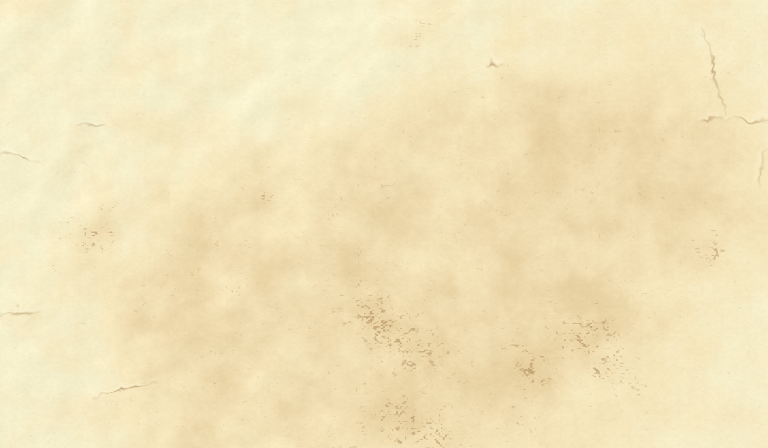
Write a WebGL 2 fragment shader that draws this texture.

```glsl
#version 300 es
precision highp float;
// Aged parchment: a warm stain on cream, soft wrinkles, small creases and brown specks.
uniform vec2 u_resolution;
out vec4 fragColor;

const vec3 CREAM = vec3(0.965, 0.945, 0.808);
const vec3 SAND = vec3(0.963, 0.898, 0.730);
const vec3 TAN = vec3(0.908, 0.820, 0.636);
const vec3 BROWN = vec3(0.60, 0.44, 0.26);

// Crease segments: start.xy, end.xy
const vec4 CREASES[9] = vec4[9](
  vec4(1.57, 0.94, 1.62, 0.74), vec4(1.56, 0.735, 1.62, 0.73), vec4(1.62, 0.74, 1.73, 0.725),
  vec4(1.715, 0.69, 1.695, 0.58), vec4(0.17, 0.72, 0.23, 0.723), vec4(0.0, 0.655, 0.095, 0.632),
  vec4(0.0, 0.293, 0.09, 0.298), vec4(0.21, 0.12, 0.35, 0.138), vec4(1.09, 0.862, 1.13, 0.862));

// Speck clusters: centre.xy, radius
const vec3 CLUSTERS[9] = vec3[9](
  vec3(1.35, 0.22, 0.085), vec3(1.20, 0.14, 0.06), vec3(1.41, 0.13, 0.06),
  vec3(0.87, 0.24, 0.08), vec3(0.93, 0.03, 0.08), vec3(1.61, 0.47, 0.05),
  vec3(0.19, 0.52, 0.05), vec3(0.88, 0.93, 0.035), vec3(0.60, 0.59, 0.025));

float hash(vec2 p) {
  return fract(sin(dot(p, vec2(127.1, 311.7))) * 43758.5453);
}

float noise(vec2 p) {
  vec2 i = floor(p), f = fract(p);
  f = f * f * (3.0 - 2.0 * f);
  return mix(mix(hash(i), hash(i + vec2(1, 0)), f.x),
             mix(hash(i + vec2(0, 1)), hash(i + vec2(1, 1)), f.x), f.y);
}

float fbm(vec2 p) {
  float sum = 0.0, amp = 0.5;
  for (int i = 0; i < 5; i++) {
    sum += amp * noise(p);
    p = mat2(1.6, 1.2, -1.2, 1.6) * p + 7.3;
    amp *= 0.55;
  }
  return sum;
}

// Soft elliptical blob, 1 at its centre
float blob(vec2 p, vec2 centre, vec2 radius) {
  vec2 q = (p - centre) / radius;
  return exp(-dot(q, q));
}

// Height of broad wrinkles running up to the right
float wrinkles(vec2 p) {
  vec2 along = normalize(vec2(0.6, 0.8));
  vec2 q = vec2(dot(p, along), dot(p, vec2(along.y, -along.x)));
  return 0.8 * noise(q * vec2(5.0, 13.0) + 3.0) + 0.6 * noise(p * 19.0) + 0.25 * noise(p * 38.0);
}

// Bent fold: x is the dark side, y is the lit side
vec2 crease(vec2 p, vec4 seg, float seed) {
  p += 0.022 * (vec2(noise(p * 38.0 + seed), noise(p * 38.0 + seed + 40.0)) - 0.5);
  p += 0.008 * (vec2(noise(p * 110.0 + seed), noise(p * 110.0 + seed + 20.0)) - 0.5);
  vec2 dir = seg.zw - seg.xy;
  float t = clamp(dot(p - seg.xy, dir) / dot(dir, dir), 0.0, 1.0);
  vec2 away = p - seg.xy - dir * t;
  float side = dot(away, normalize(vec2(-0.5, 0.85)));
  float dist = length(away);
  float taper = 0.35 + 0.65 * smoothstep(0.0, 0.4, t) * smoothstep(1.0, 0.6, t);
  float dark = exp(-pow(dist / 0.0026, 2.0)) * (0.2 + noise(p * 45.0 + seed));
  float lit = exp(-pow(dist / 0.009, 2.0)) * smoothstep(0.001, 0.006, side);
  return vec2(dark, lit) * taper;
}

// Density of specks around the clusters
float speckDensity(vec2 p) {
  float density = 0.0;
  for (int i = 0; i < CLUSTERS.length(); i++)
    density = max(density, blob(p, CLUSTERS[i].xy, vec2(CLUSTERS[i].z)));
  return density;
}

void main() {
  vec2 p = gl_FragCoord.xy / u_resolution.y;
  float mottle = fbm(p * 5.0) - 0.53;
  float cloud = fbm(p * 14.0 + 20.0) - 0.53;

  // Wide ragged stain over the middle and right
  vec2 w = p + 0.22 * (vec2(fbm(p * 5.0 + 9.0), fbm(p * 5.0 + 31.0)) - 0.53);
  float stain = blob(w, vec2(0.58, 0.30), vec2(0.42, 0.38))
              + blob(w, vec2(1.24, 0.58), vec2(0.46, 0.34))
              + 0.7 * blob(w, vec2(1.02, 0.14), vec2(0.42, 0.34));
  float tone = 0.11 + 0.54 * smoothstep(0.1, 0.85, stain) + 0.36 * mottle + 0.58 * cloud;
  tone += 0.10 * smoothstep(0.9, 1.5, p.x);
  tone += 0.20 * blob(w, vec2(0.19, 0.52), vec2(0.04, 0.13));
  tone = clamp(tone, 0.0, 1.0);
  vec3 color = mix(CREAM, SAND, smoothstep(-0.1, 0.55, tone));
  color = mix(color, TAN, smoothstep(0.42, 0.95, tone));

  // Wrinkle relief, strongest at the upper left
  float relief = wrinkles(p + vec2(-0.012, 0.012)) - wrinkles(p);
  float reliefArea = 0.25 + 0.75 * smoothstep(1.1, 0.5, p.x - 0.35 * p.y);
  color -= relief * reliefArea * vec3(0.060, 0.062, 0.070);

  // Paper grain
  float grain = noise(p * vec2(130.0, 190.0)) + noise(p * 290.0) - 1.0;
  color += 0.015 * grain;

  // Fine brown specks, with a faint scatter inside the stain
  float density = speckDensity(w);
  float spot = 0.6 * noise(p * vec2(210.0, 270.0) + 5.0) + 0.4 * noise(p * 75.0 + 11.0);
  float limit = 0.80 - 0.24 * density - 0.05 * smoothstep(0.3, 1.0, stain);
  float specks = smoothstep(limit, limit + 0.25, spot);
  color = mix(color, BROWN, (0.22 + 0.20 * density) * specks);
  color -= 0.02 * density * vec3(0.6, 0.9, 1.2);

  // Folded creases
  vec2 folds = vec2(0.0);
  for (int i = 0; i < CREASES.length(); i++)
    folds = max(folds, crease(p, CREASES[i], float(i) * 5.7));
  color = mix(color, vec3(1.0, 0.98, 0.89), 0.6 * folds.y);
  color = mix(color, BROWN, 0.48 * min(folds.x, 1.0));

  fragColor = vec4(clamp(color, 0.0, 1.0), 1.0);
}
```
